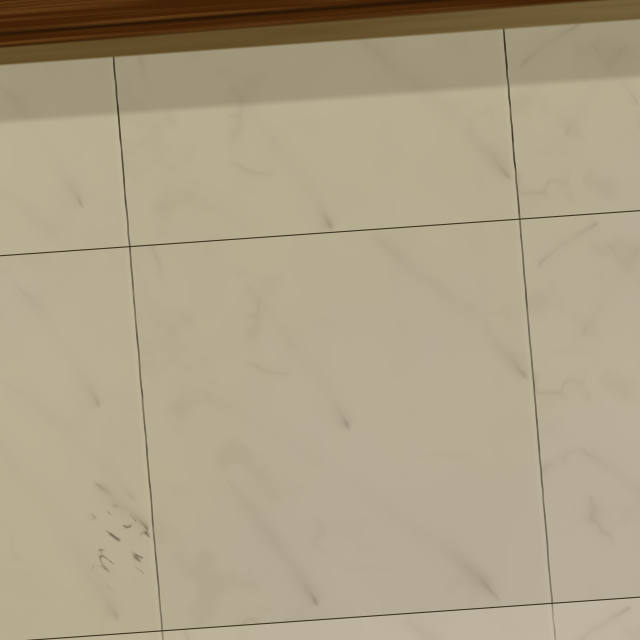
Reproduce this texture procedurally as a WebGL 2 fragment shader.

```glsl
#version 300 es
precision highp float;
uniform vec2 u_resolution;
out vec4 fragColor;

float hash(vec2 p) {
  p = fract(p * vec2(0.1031, 0.1137));
  p += dot(p, p.yx + 33.33);
  return fract((p.x + p.y) * p.x * 57.31);
}

float noise(vec2 p) {
  vec2 i = floor(p), f = fract(p);
  f = f * f * (3.0 - 2.0 * f);
  return mix(mix(hash(i), hash(i + vec2(1, 0)), f.x),
             mix(hash(i + vec2(0, 1)), hash(i + vec2(1, 1)), f.x), f.y);
}

float fbm(vec2 p) {
  float sum = 0.0, amp = 0.5;
  for (int i = 0; i < 4; i++) {
    sum += amp * noise(p);
    p = mat2(1.6, 1.2, -1.2, 1.6) * p + 7.3;
    amp *= 0.5;
  }
  return sum;
}

// Four marble veins (start, end) for each column of slabs
const vec4 VEINS[12] = vec4[12](
  vec4(0.64, 0.68, 0.97, 0.33), vec4(0.58, 0.57, 0.90, 0.03),
  vec4(0.70, 0.93, 0.89, 0.58), vec4(0.85, 0.40, 0.99, 0.25),
  vec4(0.61, 0.99, 0.99, 0.58), vec4(0.28, 0.88, 0.52, 0.48),
  vec4(0.05, 0.66, 0.88, 0.01), vec4(0.18, 0.39, 0.41, 0.03),
  vec4(0.32, 0.92, 0.13, 0.68), vec4(0.21, 0.93, 0.33, 0.75),
  vec4(0.02, 0.86, 0.20, 0.98), vec4(0.10, 0.40, 0.30, 0.20));

// Bowed, tapered vein with a thin core and a soft halo
float vein(vec2 p, vec4 s) {
  vec2 d = s.zw - s.xy;
  float t = clamp(dot(p - s.xy, d) / dot(d, d), 0.0, 1.0);
  p.y -= 0.2 * length(d) * t * (1.0 - t);
  float dist = length(p - s.xy - t * d);
  float taper = smoothstep(0.0, 0.15, t) * (1.0 - smoothstep(0.93, 1.0, t));
  return taper * (0.6 * exp(-pow(dist / 0.0045, 2.0)) + 0.32 * exp(-dist / 0.013));
}

vec3 marble(vec2 p, vec2 cell, vec2 local) {
  // The top row is cut: it shows the upper half of each slab
  if (cell.y > -0.5) local.y += 0.48;
  vec2 seed = local + cell.x * 5.0;
  vec3 col = vec3(0.722, 0.682, 0.572);
  col += 0.03 * (fbm(p * 3.0 + 4.0) - 0.47);
  col += vec3(-0.005, -0.005, 0.022) * smoothstep(0.3, 0.9, fbm(p * 2.0) + 0.35 * (p.x - p.y));
  col += 0.012 * (hash(cell + 9.0) - 0.5) + (cell.y < -1.5 ? 0.025 : 0.0);

  // Soft smudges and broken clouded threads, mostly near the left side
  float leftSide = mix(1.0, 0.3, smoothstep(0.2, 0.5, local.x));
  float thread = exp(-abs(fbm(seed * 4.0 + 2.0) - 0.48) / 0.018);
  float patchy = smoothstep(0.45, 0.75, noise(seed * 9.0 + 3.0));
  col -= leftSide * (0.04 * thread * patchy + 0.02 * smoothstep(0.5, 0.75, fbm(seed * 9.0 + 17.0)));

  // Main veins, darker toward the foot of the slab
  vec2 bent = local + 0.03 * (vec2(fbm(seed * 6.0), fbm(seed * 6.0 + 31.0)) - 0.47);
  bent += 0.006 * (vec2(noise(seed * 40.0), noise(seed * 40.0 + 9.0)) - 0.5);
  float depth = mix(1.0, 0.46, smoothstep(0.1, 0.55, local.y));
  for (int i = 0; i < 12; i++) {
    if (float(i / 4 - 1) != cell.x) continue;
    float strength = depth * mix(0.7, 1.1, hash(vec2(i, 3)));
    strength *= cell.x > 0.5 ? 0.5 : 0.45 + 1.1 * noise(local * 14.0 + float(i));
    col = mix(col, vec3(0.40, 0.36, 0.29), clamp(strength * vein(bent, VEINS[i]), 0.0, 0.85));
  }

  // Fine dark flecks in the left column
  if (cell.x < -0.5) {
    vec2 along = mat2(0.7, 0.7, -0.7, 0.7) * (local - vec2(0.92, 0.23));
    float spread = exp(-dot(along, along) / 0.015);
    float ridge = abs(noise(along * vec2(24.0, 65.0) + 11.0) - 0.5);
    float flecks = exp(-ridge / 0.05) * smoothstep(0.5, 0.75, noise(along * 38.0 + 5.0));
    col = mix(col, vec3(0.36, 0.32, 0.25), 0.8 * flecks * smoothstep(0.3, 0.8, spread));
  }
  return col;
}

// Line coverage for a distance and half width in canvas units
float stroke(float dist, float halfWidth, float px) {
  return 1.0 - smoothstep(halfWidth - 0.6 * px, halfWidth + 0.7 * px, abs(dist));
}

void main() {
  vec2 p = gl_FragCoord.xy / u_resolution;
  float px = 1.0 / min(u_resolution.x, u_resolution.y);

  // Skewed slab grid
  mat2 slab = mat2(0.6094, 0.043, -0.0508, 0.6003);
  vec2 g = inverse(slab) * (p - vec2(0.2025, 0.6146));
  vec2 cell = floor(g);
  vec3 col = marble(p, cell, g - cell);

  // Joints: crisp across, uneven and paler downward
  vec2 joint = (g - round(g)) * vec2(0.611, 0.602);
  joint.x += 0.001 * (noise(p * 60.0) - 0.5);
  float wear = 0.5 + 0.4 * noise(p * vec2(9.0, 70.0));
  wear *= mix(0.45, 1.0, smoothstep(-1.03, -0.97, g.y)) * mix(0.85, 1.25, smoothstep(0.5, 0.9, p.y));
  col += 0.015 * exp(-pow((joint.x + 0.005) / 0.003, 2.0));
  col = mix(col, vec3(0.25, 0.22, 0.16), min(wear, 1.0) * stroke(joint.x, 0.0012, px));
  col = mix(col, vec3(0.19, 0.16, 0.09), 0.9 * stroke(joint.y, 0.0008, px));

  // Shadow cast below the skirting
  float rise = p.y - 0.0716 * p.x;
  col *= mix(vec3(1.0), vec3(0.865, 0.86, 0.84), smoothstep(0.802, 0.816, rise));

  // Olive ledge
  vec3 ledge = mix(vec3(0.38, 0.30, 0.16), vec3(0.43, 0.36, 0.22), smoothstep(0.4, 1.0, p.x));
  ledge += 0.03 * (noise(vec2(p.x * 6.0, rise * 180.0)) - 0.5);
  col = mix(col, ledge, smoothstep(-0.001 - px, 0.001 + px, rise - 0.8984));

  // Wooden skirting with grain along its edge
  float board = p.y - 0.9258 - 0.0784 * p.x;
  float grain = fbm(vec2(p.x * 3.0, board * 190.0));
  vec3 wood = mix(vec3(0.25, 0.13, 0.03), vec3(0.37, 0.23, 0.09), smoothstep(0.25, 0.75, grain));
  wood *= 1.0 - 0.4 * exp(-pow((board - 0.021) / 0.003, 2.0));
  wood *= 1.0 - 0.25 * exp(-board * board / 0.00001);
  col = mix(col, wood, smoothstep(-0.001 - px, 0.001 + px, board));

  fragColor = vec4(col, 1.0);
}
```
